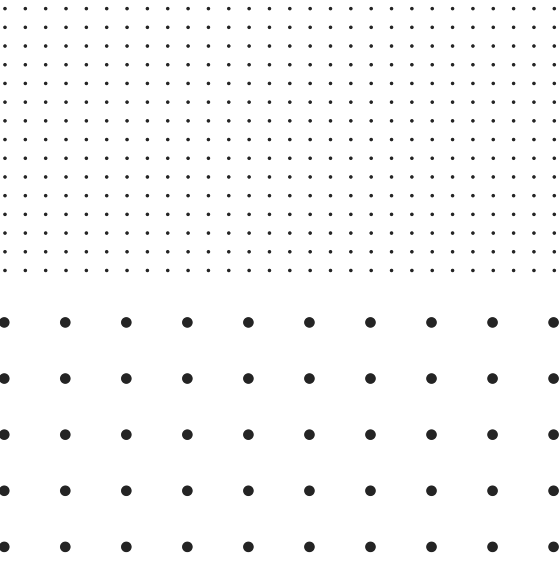
Top: the whole. Bottom: its middle third, enlarged.
This pattern is drawn by a Shadertoy shader. Its source:

```glsl
// Regular grid of small charcoal dots on white, 28 across and 15 down.

const vec2 GRID_COUNT = vec2(28.0, 15.0);
const vec2 FIRST_DOT = vec2(0.0178, 0.0340);  // lower-left dot, in canvas heights
const vec2 SPACING = vec2(0.07266, 0.0668);
const float DOT_RADIUS = 0.0063;
const vec3 PAPER = vec3(1.0);
const vec3 INK = vec3(0.14);

// Offset from p to the centre of the nearest dot in a bounded grid.
vec2 nearestDotOffset(vec2 p, vec2 first, vec2 spacing, vec2 count) {
    vec2 index = clamp(round((p - first) / spacing), vec2(0.0), count - 1.0);
    return p - first - index * spacing;
}

float circleDistance(vec2 p, float radius) {
    return length(p) - radius;
}

// Coverage of a shape, smoothed over about one pixel.
float coverage(float distanceToEdge, float pixelSize) {
    return 1.0 - smoothstep(-0.6 * pixelSize, 0.6 * pixelSize, distanceToEdge);
}

void mainImage(out vec4 fragColor, in vec2 fragCoord) {
    float pixelSize = 1.0 / iResolution.y;
    vec2 p = fragCoord * pixelSize;

    vec2 offset = nearestDotOffset(p, FIRST_DOT, SPACING, GRID_COUNT);
    float dotMask = coverage(circleDistance(offset, DOT_RADIUS), pixelSize);

    fragColor = vec4(mix(PAPER, INK, dotMask), 1.0);
}
```
